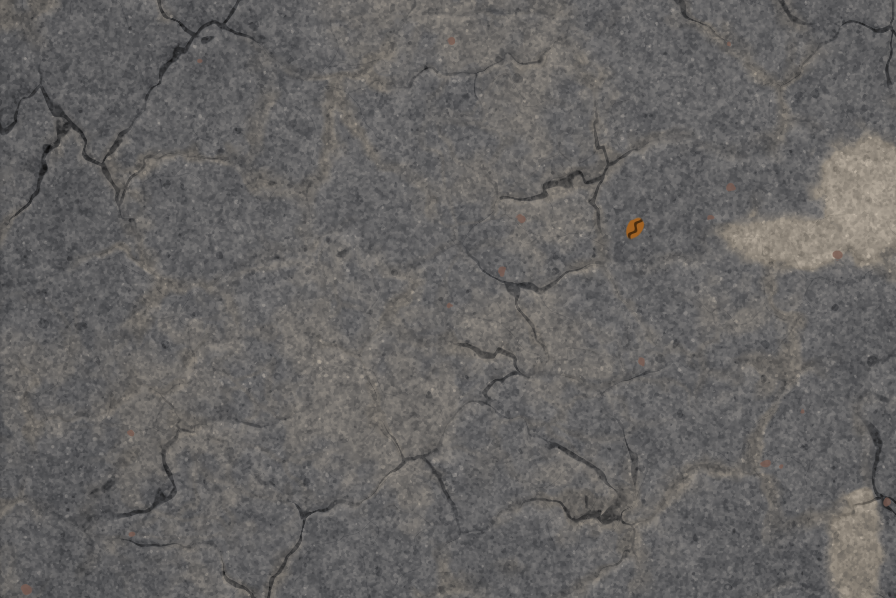
Reproduce this texture procedurally as a Shadertoy shader.

```glsl
const vec3 COOL_TINT = vec3(0.985, 0.995, 1.03);
const vec3 WARM_TINT = vec3(1.045, 1.0, 0.945);
const vec3 LEAF_COLOR = vec3(0.62, 0.38, 0.14);
const vec3 BRICK_COLOR = vec3(0.45, 0.33, 0.29);

vec3 hash3(vec2 cell) {
    vec3 q = fract(cell.xyx * vec3(0.1031, 0.1030, 0.0973));
    q += dot(q, q.yxz + 33.33);
    return fract((q.xxy + q.yzz) * q.zyx);
}

// Cellular noise: random cell values blended by distance, centred on zero
float softCells(vec2 p) {
    vec2 cell = floor(p), f = p - cell;
    float sum = 0.0, weights = 0.0;
    for (int y = -1; y <= 1; y++)
    for (int x = -1; x <= 1; x++) {
        vec2 o = vec2(x, y);
        vec3 h = hash3(cell + o);
        vec2 d = o + h.xy - f;
        float w = exp(-7.0 * dot(d, d));
        sum += w * h.z;
        weights += w;
    }
    return sum / weights - 0.5;
}

// Layered sines for broad stains, roughly -1 to 1
float stains(vec2 p) {
    float sum = 0.0, amp = 0.5;
    for (int i = 0; i < 5; i++) {
        p = mat2(0.8, 0.6, -0.6, 0.8) * p * 1.7 + 1.3;
        sum += amp * sin(p.x + 1.4 * sin(p.y * 0.9));
        amp *= 0.62;
    }
    return sum;
}

// Distance to the nearest border between irregular plates
float plateEdge(vec2 p) {
    vec2 cell = floor(p), f = p - cell, nearest = vec2(9.0);
    for (int y = -1; y <= 1; y++)
    for (int x = -1; x <= 1; x++) {
        vec2 o = vec2(x, y);
        vec2 d = o + hash3(cell + o).xy - f;
        if (dot(d, d) < dot(nearest, nearest)) nearest = d;
    }
    float edge = 9.0;
    for (int y = -2; y <= 2; y++)
    for (int x = -2; x <= 2; x++) {
        vec2 o = vec2(x, y);
        vec2 d = o + hash3(cell + o).xy - f, side = d - nearest;
        if (dot(side, side) > 0.0001)
            edge = min(edge, dot(0.5 * (d + nearest), normalize(side)));
    }
    return edge;
}

// Scattered stones: x is coverage, y is a random value per stone
vec2 stones(vec2 p, float scale, float density) {
    p *= scale;
    vec2 cell = floor(p);
    vec3 h = hash3(cell + 71.0), k = hash3(cell + 137.0);
    vec2 d = p - cell - 0.35 - 0.3 * h.xy;
    d += 0.16 * vec2(softCells(p * 2.5), softCells(p * 2.5 + 19.0));
    d.x *= mix(0.75, 1.3, k.x);
    float radius = mix(0.11, 0.3, k.y * k.y), blur = 0.8 * scale / iResolution.y;
    float cover = smoothstep(radius + blur, radius - blur, length(d));
    return vec2(cover * step(h.z, density), k.z);
}

// Soft ellipse with a ragged rim
float patchMask(vec2 p, vec2 center, vec2 size, float ragged) {
    return smoothstep(1.2, 0.65, length((p - center) / size) + ragged);
}

void mainImage(out vec4 fragColor, in vec2 fragCoord) {
    vec2 p = fragCoord / iResolution.y;
    float pixel = 1.0 / iResolution.y;
    float broad = stains(p * 2.6), medium = stains(p * 8.0 + 5.0);
    float rough = softCells(p * 38.0);

    // Bent plate borders, large and small
    vec2 bend = vec2(softCells(p * 8.0), softCells(p * 8.0 + 43.0)) * 0.10
              + vec2(softCells(p * 30.0 + 9.0), softCells(p * 30.0 + 87.0)) * 0.025;
    vec2 q = (p + bend) * vec2(1.0, 1.12);
    vec2 light = vec2(-0.003, 0.006);
    float big = plateEdge(q * 4.6) / 4.6;
    float bigLit = plateEdge((q + light) * 4.6) / 4.6;
    float small = plateEdge(q * 9.5 + 31.0) / 9.5;

    // Bare asphalt: stains, grain, darker left side
    float tone = 0.387 + 0.018 * broad + 0.016 * medium + 0.05 * rough;
    tone += 0.085 * softCells(p * 115.0) + 0.10 * softCells(p * 240.0);
    tone -= 0.03 * smoothstep(0.5, 0.0, p.x) + 0.012 * smoothstep(0.4, 0.0, p.y);

    // Dust in the seams, raised rims and broken dark cracks
    float dust = smoothstep(0.028, 0.002, big + 0.018 * rough) * smoothstep(-0.6, 0.5, medium);
    dust = max(dust, 0.6 * smoothstep(0.016, 0.0, small) * smoothstep(-0.1, 0.6, broad));
    dust = max(dust, 0.65 * smoothstep(0.15, 0.8, broad + 0.5 * medium + 0.5 * rough));
    tone += 0.034 * dust;
    tone += 0.07 * (smoothstep(0.0, 0.018, big) - smoothstep(0.0, 0.018, bigLit));
    float open = smoothstep(-0.05, 0.65, stains(p * 4.3 + 11.0));
    float width = mix(0.0012, 0.0045, open) + 0.004 * rough;
    float crack = smoothstep(width + pixel, width - pixel, big) * mix(0.15, 1.0, open);
    float hairline = smoothstep(0.001 + pixel, 0.001 - pixel, small);
    tone -= 0.15 * crack + 0.05 * hairline * smoothstep(0.0, 0.5, medium);

    // Grit and pebbles, both pale and dark
    vec2 pebble = stones(p, 34.0, 0.22), grit = stones(p + 3.0, 85.0, 0.3);
    tone += pebble.x * mix(-0.10, 0.07, pebble.y);
    tone += grit.x * mix(-0.09, 0.12, grit.y);

    // Sunlit patches at the right
    float ragged = 0.18 * medium + 0.35 * rough;
    float sun = patchMask(p, vec2(1.45, 0.66), vec2(0.09, 0.11), ragged);
    sun = max(sun, 0.8 * patchMask(p, vec2(1.34, 0.60), vec2(0.13, 0.05), ragged));
    sun = max(sun, 0.75 * patchMask(p, vec2(1.43, 0.07), vec2(0.045, 0.11), ragged));
    sun = max(sun, patchMask(p, vec2(1.44, 0.163), vec2(0.026, 0.022), ragged));
    tone += 0.19 * sun;

    float warmth = clamp(0.3 + 0.55 * dust + sun + 2.5 * (tone - 0.39), 0.0, 1.3);
    vec3 color = tone * mix(COOL_TINT, WARM_TINT, warmth);
    color = mix(color, BRICK_COLOR, 0.75 * pebble.x * step(0.93, pebble.y));

    // Small dry leaf with a dark vein
    vec2 leaf = mat2(0.87, 0.5, -0.5, 0.87) * (p - vec2(1.063, 0.62));
    float shape = length(leaf / vec2(0.012, 0.019)) + 0.5 * rough;
    float vein = smoothstep(0.004, 0.001, abs(leaf.x + 0.003 * sin(leaf.y * 300.0)));
    color = mix(color, LEAF_COLOR * (1.0 - 0.55 * vein), smoothstep(1.1, 0.85, shape));

    fragColor = vec4(clamp(color, 0.0, 1.0), 1.0);
}
```
